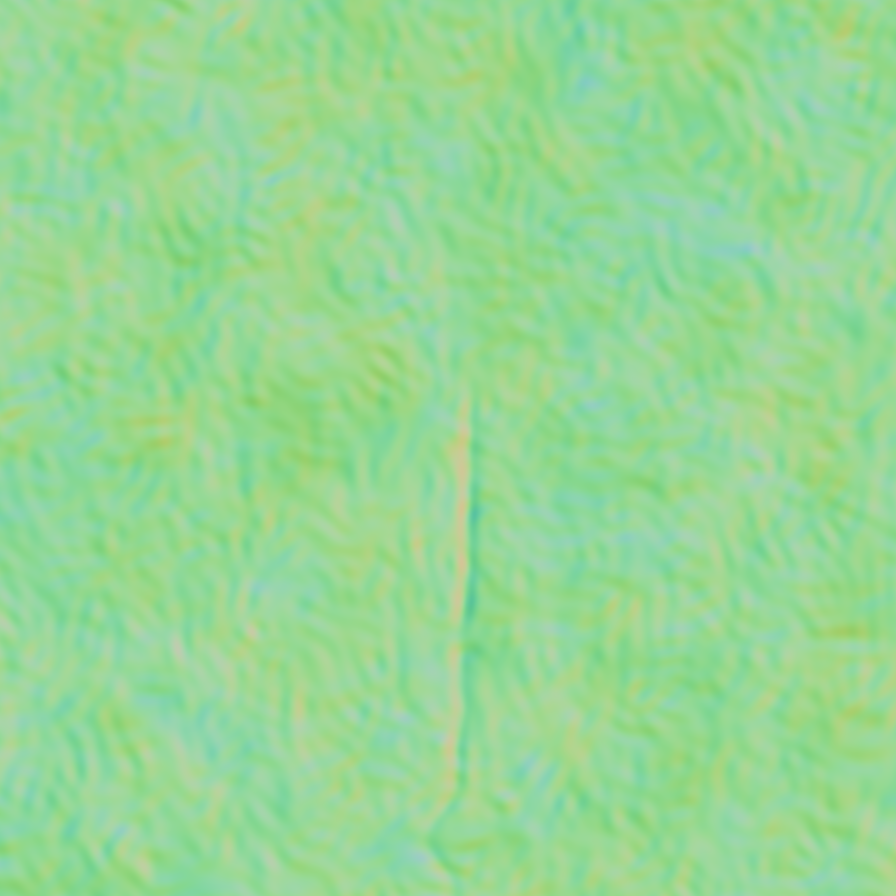
Give the GLSL for this texture map, as a WebGL 1 fragment shader.

```glsl
precision highp float;
// A pale green encoded surface-slope map: fine wrinkles with a vertical crack.
// Oriented wavelets scattered over a grid, plus broad noise, give the slope;
// its x part shifts red, its y part shifts blue, and steepness lowers green.

uniform vec2 u_resolution;

float hash(vec2 p) {
  return fract(sin(dot(p, vec2(127.1, 311.7))) * 43758.5453);
}

// Smooth value noise in 0..1.
float noise(vec2 p) {
  vec2 i = floor(p), f = fract(p);
  f = f * f * (3.0 - 2.0 * f);
  return mix(mix(hash(i), hash(i + vec2(1.0, 0.0)), f.x),
             mix(hash(i + vec2(0.0, 1.0)), hash(i + vec2(1.0, 1.0)), f.x), f.y);
}

// Two independent noises, centered on zero.
vec2 noisePair(vec2 p) {
  return vec2(noise(p + 3.0), noise(p + 60.5)) - 0.5;
}

// Slope of short ripples, mostly steep or slanted, in loosely mixed directions.
vec2 wrinkleSlope(vec2 p) {
  vec2 cell = floor(p), slope = vec2(0.0);
  for (int y = -1; y <= 1; y++) {
    for (int x = -1; x <= 1; x++) {
      for (int k = 0; k < 3; k++) {
        vec2 id = cell + vec2(float(x), float(y));
        vec2 seed = id + 71.3 * float(k + 1);
        vec2 d = p - id - vec2(hash(seed), hash(seed + 17.7));
        float angle = 0.6 + 2.0 * (noise(id * 0.4 + 40.0) - 0.5)
                    + 2.6 * (hash(seed + 31.1) - 0.5);
        vec2 dir = vec2(cos(angle), sin(angle));
        float cycles = mix(0.8, 1.7, hash(seed + 47.9));
        float window = max(0.0, 1.0 - dot(d, d));
        float phase = 6.2832 * (cycles * dot(d, dir) + hash(seed + 59.3));
        slope += dir * sin(phase) * window * window;
      }
    }
  }
  return slope;
}

// Sideways slope of the groove: rising on its left wall, falling on its right.
float crackSlope(vec2 uv) {
  float bend = (uv.y - 0.065) / 0.035;
  float center = 0.512 + 0.035 * (uv.y - 0.167) - 0.028 * exp(-bend * bend)
               + 0.005 * (noise(vec2(uv.y * 24.0, 5.0)) - 0.5);
  float d = (uv.x - center) / 0.0105;
  float gap = (uv.y - 0.287) / 0.014;
  float strength = mix(0.55, 1.0, smoothstep(0.11, 0.14, uv.y))
                 * (1.0 - smoothstep(0.51, 0.6, uv.y))
                 * (1.0 - 0.5 * exp(-gap * gap))
                 * mix(0.6, 1.15, noise(vec2(uv.y * 30.0, 9.0)));
  return -0.42 * d * exp(-d * d) * strength;
}

void main() {
  vec2 uv = gl_FragCoord.xy / u_resolution;

  // Fine wrinkles of even depth.
  vec2 slope = 0.045 * wrinkleSlope(uv * 25.0);

  // Patches a few wrinkles wide, some drawn out down to the right, over
  // a faint broad drift.
  vec2 slanted = vec2(uv.x + uv.y, 0.6 * (uv.x - uv.y));
  slope += vec2(0.10, 0.12) * noisePair(slanted * 17.0 + 90.0);
  slope += vec2(0.09, 0.11) * noisePair(uv * 19.0 + 7.0);
  slope += vec2(0.03, 0.04) * noisePair(uv * 6.0 + 20.0);

  // The groove flattens the wrinkles along its walls.
  float crack = crackSlope(uv);
  slope *= 1.0 - 0.3 * smoothstep(0.03, 0.16, abs(crack));
  slope.x += crack;

  vec3 color = vec3(0.592 + slope.x,
                    0.85 - 1.4 * dot(slope, slope),
                    0.583 + slope.y);
  gl_FragColor = vec4(color, 1.0);
}
```
